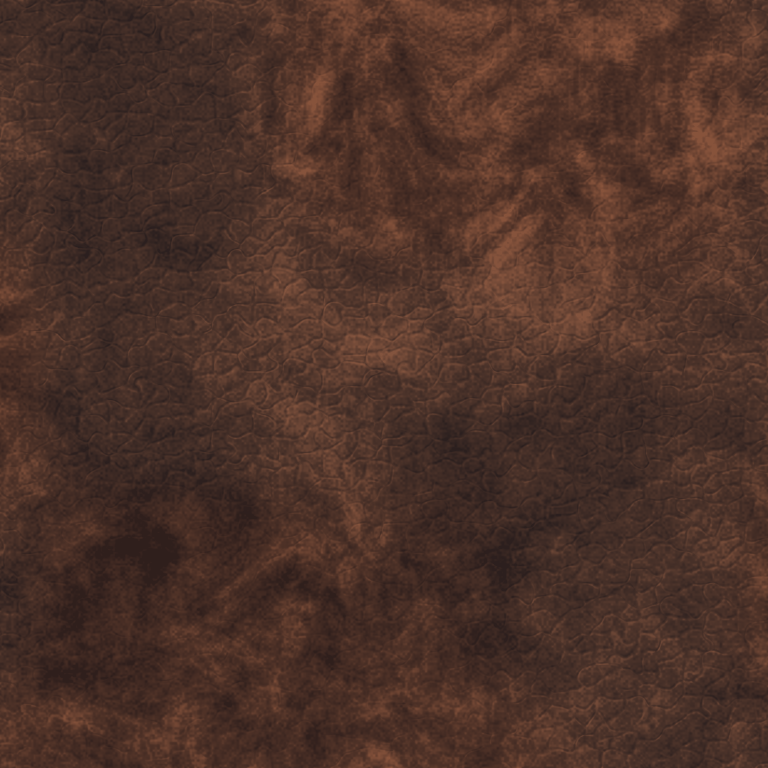
Write a Shadertoy shader that draws this texture.

```glsl
// Worn brown leather: broad stained clouds and finer scuffed mottling over
// a relief of warped Voronoi pebbles, finished with a fine suede grain.
// All layers add up to one signed tone that is mapped to a brown ramp.

const vec3 DARK_BROWN  = vec3(0.220, 0.148, 0.130);
const vec3 MID_BROWN   = vec3(0.308, 0.200, 0.160);
const vec3 LIGHT_BROWN = vec3(0.460, 0.290, 0.215);
const vec3 RUST_TINT   = vec3(0.016, -0.003, -0.010);

const float CLOUD_SCALE  = 4.5;
const float CLOUD_GAIN   = 3.0;
const float MOTTLE_SCALE = 26.0;
const float MOTTLE_GAIN  = 2.4;
const vec2  PEBBLE_SCALE = vec2(36.0, 46.0);
const float PEBBLE_GAIN  = 0.48;
const float GRAIN_SCALE  = 310.0;
const float GRAIN_GAIN   = 0.85;
const float TONE_OFFSET  = -0.03;
const vec2  LIGHT_STEP   = vec2(-0.07, 0.12);

float hash(vec2 p) {
    return fract(sin(dot(p, vec2(127.1, 311.7))) * 43758.545);
}

vec2 hash2(vec2 p) {
    return vec2(hash(p), hash(p + vec2(37.3, 17.9)));
}

float noise(vec2 p) {
    vec2 i = floor(p), f = fract(p);
    f = f * f * (3.0 - 2.0 * f);
    float low  = mix(hash(i), hash(i + vec2(1.0, 0.0)), f.x);
    float high = mix(hash(i + vec2(0.0, 1.0)), hash(i + 1.0), f.x);
    return mix(low, high, f.y);
}

// Layered noise, turned at each octave to hide the lattice.
float fbm(vec2 p, float gain) {
    const mat2 TURN = mat2(1.6, 1.2, -1.2, 1.6);
    float sum = 0.0, weight = 0.0, amplitude = 1.0;
    for (int i = 0; i < 4; i++) {
        sum += amplitude * noise(p);
        weight += amplitude;
        amplitude *= gain;
        p = TURN * p + 13.7;
    }
    return sum / weight;
}

// Height of the leather pebbles: flat tops that fall off into creases.
float pebbleHeight(vec2 p) {
    vec2 cell = floor(p);
    float nearest = 8.0, second = 8.0;
    for (int y = -1; y <= 1; y++) {
        for (int x = -1; x <= 1; x++) {
            vec2 id = cell + vec2(x, y);
            float d = length(id + 0.1 + 0.8 * hash2(id) - p);
            second = min(second, max(nearest, d));
            nearest = min(nearest, d);
        }
    }
    return smoothstep(0.0, 0.32, second - nearest);
}

vec3 leatherRamp(float tone) {
    return tone < 0.0 ? mix(MID_BROWN, DARK_BROWN, min(-tone, 1.5))
                      : mix(MID_BROWN, LIGHT_BROWN, min(tone, 1.4));
}

void mainImage(out vec4 fragColor, in vec2 fragCoord) {
    vec2 uv = fragCoord / iResolution.y;

    // Broad stains, with a slow mask for where the hide is scuffed
    vec2 drift = vec2(noise(uv * 9.0 + 5.2), noise(uv * 9.0 + 41.6)) - 0.5;
    float clouds = fbm(uv * CLOUD_SCALE + 0.5 * drift + 3.1, 0.5) - 0.5;
    float scuffed = smoothstep(0.3, 0.7, noise(uv * 3.2 + 71.3));

    // Ragged blotches, strongest in scuffed areas
    float mottle = fbm(uv * MOTTLE_SCALE + 2.0 * drift + 19.4, 0.65) - 0.5;
    mottle *= mix(0.65, 1.4, scuffed);

    // Pebbles lit from the upper left, clearest on smooth hide
    vec2 warp = vec2(noise(uv * 55.0 + 8.3), noise(uv * 55.0 + 93.1)) - 0.5;
    vec2 pebble = uv * PEBBLE_SCALE + 0.8 * warp;
    float relief = pebbleHeight(pebble) - pebbleHeight(pebble + LIGHT_STEP);
    relief *= mix(1.15, 0.55, scuffed);

    // Fine suede grain
    float grain = noise(uv * GRAIN_SCALE) - 0.5;

    float tone = TONE_OFFSET + CLOUD_GAIN * clouds + MOTTLE_GAIN * mottle
               + PEBBLE_GAIN * relief + GRAIN_GAIN * grain;
    vec3 color = leatherRamp(tone) + RUST_TINT * (scuffed - 0.5);
    fragColor = vec4(color, 1.0);
}
```
